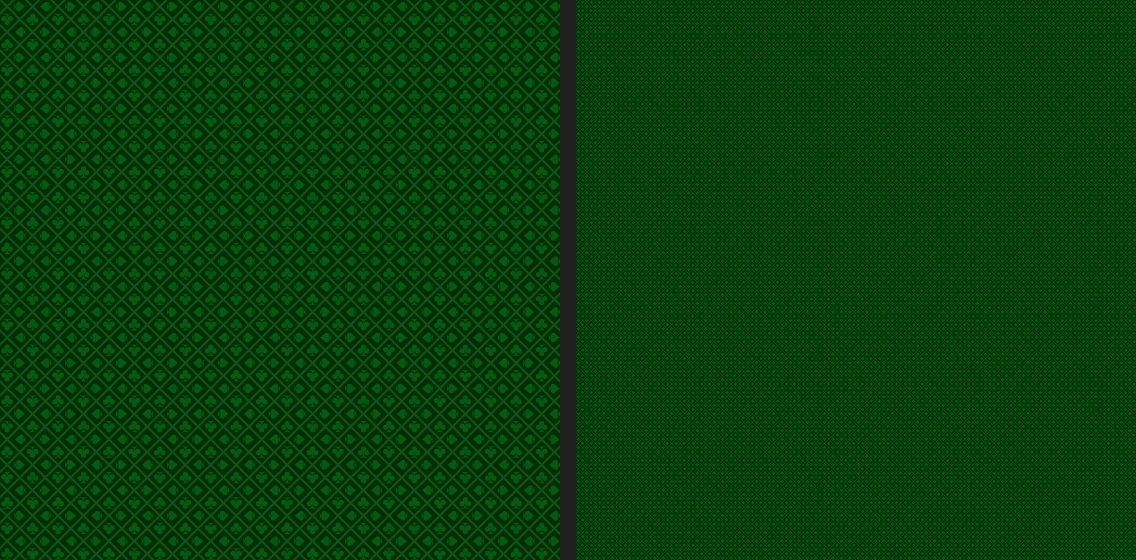
Left, the tile; right, the same tile 3 across and 3 down.
Write a Shadertoy shader that draws this pattern.

```glsl
// Green card-table cloth: a diagonal lattice with turned clubs and spades in its diamonds.

#define CELLS 22.0                      // diamonds across and down, even so the turns wrap
#define OFFSET vec2(0.28, 0.24)         // first club centre, in cells
#define LINE_WIDTH 0.078                // lattice line, in cells
#define SOFTNESS 0.045                  // smallest edge blur, in cells
#define TONE_VARIATION 0.05             // brightness change between motifs
#define GROUND vec3(0.000, 0.175, 0.003)
#define MOTIF vec3(0.022, 0.350, 0.075)
#define LATTICE vec3(0.058, 0.335, 0.100)

float hash(vec2 p) {
    vec3 h = fract(vec3(p.xyx) * 0.1031);
    h += dot(h, h.yzx + 33.33);
    return fract((h.x + h.y) * h.z);
}

float circle(vec2 p, vec2 centre, float radius) {
    return length(p - centre) - radius;
}

// Flared foot shared by both suits; p.x is already mirrored
float stem(vec2 p, float flare) {
    float t = clamp((-0.05 - p.y) / 0.17, 0.0, 1.0);
    float side = (p.x - 0.015 - flare * t * t * t) * 0.7;
    return max(side, max(p.y + 0.03, -0.22 - p.y));
}

float club(vec2 p) {
    p.x = abs(p.x);
    float leaves = min(circle(p, vec2(0.0, 0.125), 0.105),
                       circle(p, vec2(0.125, -0.025), 0.105));
    float heart = circle(p, vec2(0.0, 0.02), 0.055);
    return min(min(leaves, heart), stem(p, 0.12));
}

float spade(vec2 p) {
    p.x = abs(p.x);
    float lobe = circle(p, vec2(0.09, -0.05), 0.10);
    float point = max(dot(p - vec2(0.0, 0.20), vec2(0.75, 0.661)), -0.01 - p.y);
    return min(min(lobe, point), stem(p, 0.10));
}

float coverage(float d, float blur) {
    return smoothstep(0.5 * blur, -0.5 * blur, d);
}

void mainImage(out vec4 fragColor, in vec2 fragCoord) {
    vec2 p = fragCoord / iResolution.xy * CELLS - OFFSET;
    float pixel = CELLS / min(iResolution.x, iResolution.y);
    float blur = max(1.3 * pixel, SOFTNESS);

    // Clubs sit on whole coordinates, spades halfway between them
    vec2 id = floor(p + 0.5);
    vec2 q = p - id;
    bool isClub = abs(q.x) + abs(q.y) < 0.5;
    if (!isClub) {
        id = floor(p);
        q = p - id - 0.5;
    }

    // Neighbouring motifs of one suit point opposite ways
    float turn = mod(id.x + id.y, 2.0) < 0.5 ? 1.0 : -1.0;
    float motif = isClub ? club(q * turn) : spade(vec2(q.y, -q.x) * turn);

    // Both families of diagonal lines
    vec2 diagonal = abs(fract(vec2(p.x + p.y, p.x - p.y)) - 0.5) * 0.70711;
    float lattice = min(diagonal.x, diagonal.y) - 0.5 * LINE_WIDTH;

    // Slight dye variation, wrapped over the canvas
    float seed = hash(mod(id, CELLS) + (isClub ? 0.0 : 57.0));
    float tone = 1.0 + TONE_VARIATION * (seed - 0.5);

    vec3 color = mix(GROUND, MOTIF * tone, coverage(motif, blur));
    color = mix(color, LATTICE, coverage(lattice, blur));
    fragColor = vec4(color, 1.0);
}
```
